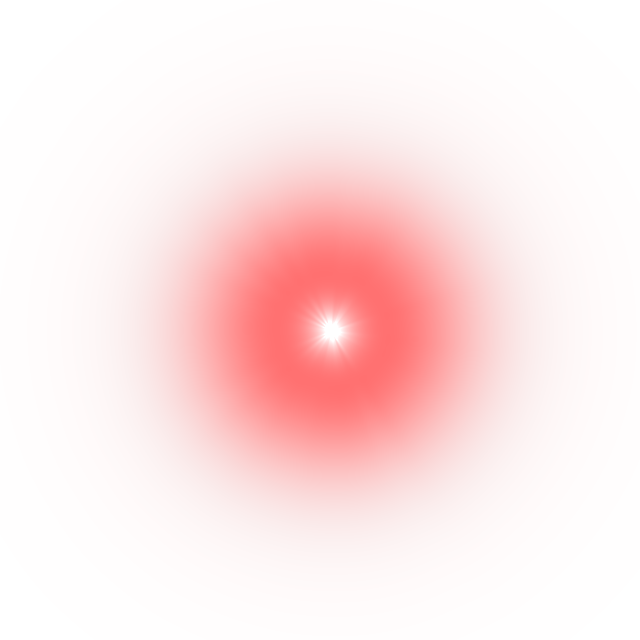
A WebGL 2 fragment shader for this background:

```glsl
#version 300 es
precision highp float;
// A red glow on white with a hot white core and soft light rays.
// The glow is a sum of radial falloffs; the rays are angular bumps
// set around the core in a loop, with faint streaks from angular noise.

#define CENTER vec2(0.518, 0.483)
#define GLOW_RADIUS 0.20
#define HALO_RADIUS 0.30
#define CORE_FALLOFF 0.033
#define RAY_COUNT 12
#define RAY_WIDTH 0.055
#define RAY_LENGTH 0.06
#define RAY_STRENGTH 0.30
#define STREAK_COUNT 44.0

uniform vec2 u_resolution;
out vec4 outColor;

const float TAU = 6.2831853;

float hash(float n) {
    return fract(sin(n * 12.9898) * 43758.5453);
}

// Smooth noise around the circle, from -1 to 1, without a seam
float angularNoise(float angle, float cells) {
    float t = fract(angle / TAU) * cells;
    float cell = floor(t);
    float a = hash(cell + 3.0);
    float b = hash(mod(cell + 1.0, cells) + 3.0);
    return 2.0 * mix(a, b, smoothstep(0.0, 1.0, t - cell)) - 1.0;
}

// Shortest signed distance between two angles
float angleGap(float a, float b) {
    return mod(a - b + 0.5 * TAU, TAU) - 0.5 * TAU;
}

// Unevenly spaced rays, strongest along one diagonal
float rays(float angle) {
    float sum = 0.0;
    for (int i = 0; i < RAY_COUNT; i++) {
        float base = TAU * float(i) / float(RAY_COUNT);
        float direction = base - 0.17 + 0.13 * cos(base - 0.35);
        float power = 0.55 + 0.45 * cos(2.0 * (direction - 2.18));
        float gap = angleGap(angle, direction) / RAY_WIDTH;
        sum += power * exp(-gap * gap);
    }
    return sum;
}

void main() {
    vec2 offset = gl_FragCoord.xy / u_resolution - CENTER;
    float r = length(offset);
    float angle = atan(offset.y, offset.x + 1e-6);
    float streak = angularNoise(angle, STREAK_COUNT);

    // Red glow inside a wide, pale halo
    float glow = 0.59 * exp(-pow(r / GLOW_RADIUS, 2.4));
    float halo = 0.12 * exp(-pow(r / HALO_RADIUS, 2.0));
    float redness = (glow + halo) * (1.0 + 0.018 * streak);

    // Slight greying where the glow fades into the halo
    float rim = (r - 0.28) / 0.08;
    float grey = 0.02 * exp(-rim * rim);
    vec3 color = vec3(1.0 - grey, vec2(1.0 - redness));

    // White core and rays
    float core = 1.5 * exp(-r / CORE_FALLOFF) * (1.0 + 0.12 * streak);
    float beam = RAY_STRENGTH * rays(angle) * exp(-r / RAY_LENGTH);
    float light = smoothstep(0.0, 1.0, 0.5 * (core + beam)) * 0.5
                + 0.5 * min(core + beam, 1.0);
    color = mix(color, vec3(1.0), clamp(max(light, min(core, 1.0)), 0.0, 1.0));

    outColor = vec4(color, 1.0);
}
```
